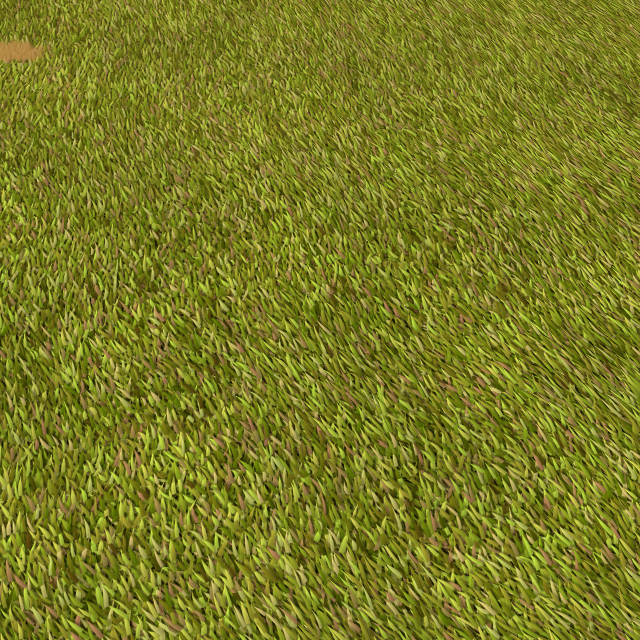
A three.js fragment shader for this texture:

```glsl
varying vec2 vUv;

vec4 hash4(vec3 c) {
  vec4 p = fract(c.xyzx * vec4(.1031, .1030, .0973, .1099));
  p += dot(p, p.wzxy + 33.33);
  return fract((p.xxyz + p.yzzw) * p.zywx);
}

// Layered sines, about -1 to 1
float waves(vec2 p) {
  p += .35 * sin(p.yx * 1.7 + vec2(.4, 2.1));
  return .5 * sin(p.x + 1.3 * p.y) * sin(1.6 * p.y - .7 * p.x)
       + .5 * sin(2.3 * p.x - 1.1 * p.y + 1.) * sin(2.9 * p.y + p.x);
}

vec3 bladeColor(float pick, float hue, float dryness) {
  vec3 olive = vec3(.53, .55, .13);
  vec3 moss = vec3(.40, .42, .05);
  vec3 lime = vec3(.67, .71, .24);
  vec3 straw = vec3(.70, .67, .36);
  vec3 withered = vec3(.59, .47, .27);
  vec3 shade = vec3(.30, .28, .03);
  vec3 c = mix(olive, moss, step(.36, pick));
  c = mix(c, lime, step(.55, pick));
  c = mix(c, straw, step(.75, pick));
  c = mix(c, shade, step(.88, pick));
  c = mix(c, withered, step(.93 - .15 * dryness, pick));
  return c + vec3(-.09, .04, -.06) * (hue - .45);
}

void main() {
  // Perspective: blades shrink towards the top
  float depth = 1. - .56 * vUv.y;
  vec2 ground = vec2((vUv.x - .5) / depth, -log(depth) / .56);
  float dryness = smoothstep(.05, .7, waves(ground * 17.));
  vec2 bent = ground + .012 * sin(ground.yx * vec2(13., 11.));

  // Soil, with a bare spot near the upper left
  vec3 color = mix(vec3(.30, .27, .06), vec3(.42, .33, .16), dryness);
  float ragged = .25 * waves(vUv * 90.);
  float bare = 1. - smoothstep(.6, 1.1, length((vUv - vec2(.015, .92)) / vec2(.06, .018)) + ragged);

  // Blades, layer over layer
  for (int i = 0; i < 9; i++) {
    float layer = float(i);
    float scale = mix(.65, 1.1, fract(layer * .618 + .3));
    float blur = .0012 / (depth * scale);
    float lean = .46 + .42 * sin(layer * 2.4);
    mat2 turn = mat2(cos(lean), -sin(lean), sin(lean), cos(lean));
    vec2 size = vec2(.014, .044);
    vec2 q = turn * bent / scale + layer * vec2(.37, .23);
    vec2 cell = floor(q / size);
    for (int y = -1; y <= 1; y++) {
      for (int x = -1; x <= 1; x++) {
        vec2 id = cell + vec2(x, y);
        vec4 r = hash4(vec3(id, layer));
        vec4 k = hash4(vec3(id.yx + 71., layer + 5.));
        vec2 d = q - (id + .2 + .6 * r.xy) * size;
        float tilt = (r.z - .5) * .7;
        d = mat2(cos(tilt), -sin(tilt), sin(tilt), cos(tilt)) * d;
        float along = d.y / mix(.014, .031, r.w);
        d.x += (k.x - .5) * .008 * along * along;
        float halfWidth = mix(.0028, .0052, k.y) * (1. - .85 * smoothstep(-.3, 1., along));
        float ends = 1. - smoothstep(.8, 1., abs(along));

        // Shadow cast to the right of the blade
        float shadow = 1. - smoothstep(0., .005, abs(d.x - .003) - halfWidth);
        color *= 1. - vec3(.26, .26, .36) * shadow * ends;

        // Lit blade, darker at its root and on one side
        vec3 blade = bladeColor(k.z, k.w, dryness);
        blade *= mix(.96, 1.24, smoothstep(-1., .6, along));
        blade *= 1. - .12 * smoothstep(-.5, .5, d.x / halfWidth);
        float cover = 1. - smoothstep(-blur, blur, abs(d.x) - halfWidth);
        color = mix(color, blade, cover * ends);
      }
    }
  }

  // Broad patches of light, haze far off, and the bare spot
  color *= 1.02 + .08 * waves(ground * 5. + 2.);
  color = mix(color, vec3(.56, .54, .19), .2 * smoothstep(.5, 1., vUv.y));
  color = mix(color, vec3(.74, .54, .30), .8 * bare);
  gl_FragColor = vec4(clamp(color, 0., 1.), 1.);
}
```
